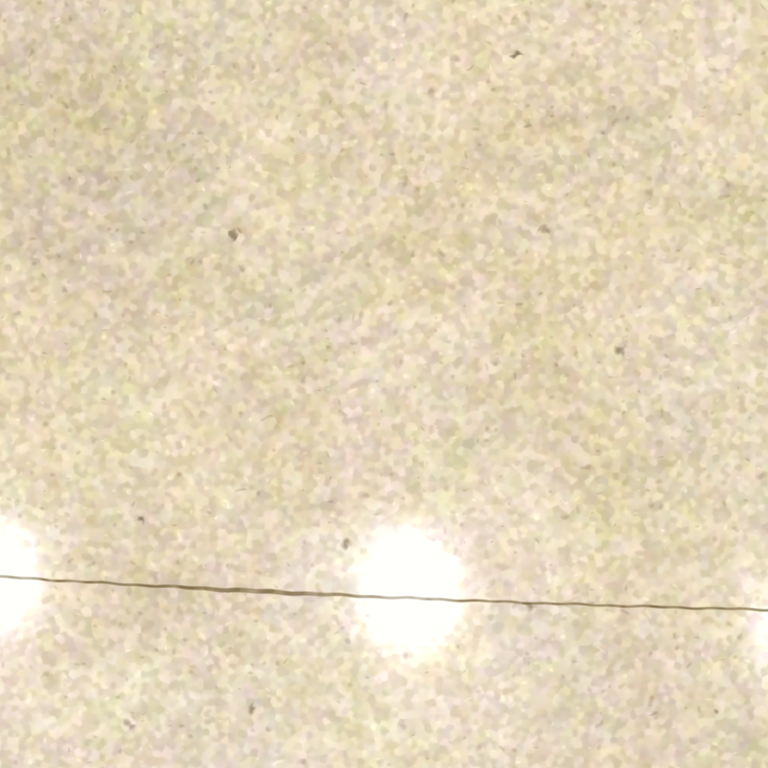
Write a WebGL 1 fragment shader that draws this texture.

```glsl
precision highp float;
// Polished cream stone floor with a thin dark seam and reflected lamps.
// Mottling is smooth cellular noise at several scales; flecks and pits are
// scattered one per grid cell, and the lamps are soft elliptical glows.

uniform vec2 u_resolution;

#define STONE_COLOR vec3(0.895, 0.838, 0.716)
#define SEAM_COLOR vec3(0.50, 0.43, 0.29)
#define PIT_COLOR vec3(0.52, 0.46, 0.36)
#define GRAIN_SCALE 125.0
#define GRAIN_CONTRAST 0.13
#define TINT_CONTRAST 0.15
#define CLOUD_CONTRAST 0.05
#define FLECK_SCALE 62.0
#define PIT_SCALE 8.0
#define LAMP_SIZE vec2(0.054, 0.066)
#define SEAM_WIDTH 0.0016

vec3 hash3(vec2 cell) {
  vec3 h = vec3(dot(cell, vec2(127.1, 311.7)),
                dot(cell, vec2(269.5, 183.3)),
                dot(cell, vec2(419.2, 371.9)));
  return fract(sin(h) * 43758.5);
}

// Random triples at jittered cell points, blended by distance; about -0.5 to 0.5.
vec3 cellBlend(vec2 p) {
  vec2 cell = floor(p);
  vec3 sum = vec3(0.0);
  float total = 0.0;
  for (int j = -1; j <= 1; j++) {
    for (int i = -1; i <= 1; i++) {
      vec2 id = cell + vec2(float(i), float(j));
      vec2 offset = id + hash3(id + 17.0).xy - p;
      float weight = exp(-5.0 * dot(offset, offset));
      sum += weight * (hash3(id) - 0.5);
      total += weight;
    }
  }
  return sum / total;
}

// One soft spot in a share of the cells: x is coverage, y a random value.
vec2 spots(vec2 p, float share, float radius, float blur) {
  vec2 id = floor(p);
  vec3 rnd = hash3(id + 53.0);
  vec3 shape = hash3(id + 91.0);
  vec2 offset = fract(p) - mix(vec2(0.3), vec2(0.7), rnd.xy);
  offset.y *= mix(0.7, 1.5, shape.x);
  float size = radius * mix(0.6, 1.2, shape.y);
  float cover = 1.0 - smoothstep(size - blur, size + blur, length(offset));
  return vec2(cover * step(rnd.z, share), shape.z);
}

float lamp(vec2 uv, vec2 center, float power) {
  float d = length((uv - center) / LAMP_SIZE);
  return power * (0.85 * exp(-d * d) + 0.19 * exp(-0.75 * d));
}

vec3 stone(vec2 uv, float pixel) {
  vec3 fine = cellBlend(uv * GRAIN_SCALE);
  vec3 medium = cellBlend(uv * GRAIN_SCALE * 0.45 + 31.0);
  vec3 cloud = cellBlend(uv * 9.0 + 7.0);
  vec3 color = STONE_COLOR;

  // Light and dark grain over broad clouds, dimmer toward the upper left.
  color += GRAIN_CONTRAST * (fine.x + 0.4 * medium.x) + CLOUD_CONTRAST * cloud.x;
  color -= 0.035 * (1.0 - smoothstep(0.0, 0.5, uv.x)) * smoothstep(0.2, 0.9, uv.y);

  // Yellow to lilac and green to rose tints, cooler below the seam.
  float lilac = 0.4 * fine.y + 0.6 * medium.y + 0.4 * cloud.y;
  float rose = 0.3 * fine.z + 0.5 * medium.z + 0.3 * cloud.z;
  color += TINT_CONTRAST * (lilac * vec3(0.05, -0.05, 0.75)
                          + rose * vec3(0.25, -0.22, 0.05));
  color.b += 0.025 * (1.0 - smoothstep(0.1, 0.45, uv.y));

  // Small pale and dark flecks.
  vec2 fleck = spots(uv * FLECK_SCALE + 0.8 * medium.xy, 0.28, 0.19, 0.13);
  color += fleck.x * mix(vec3(-0.08, -0.085, -0.09), vec3(0.06, 0.06, 0.05),
                         step(0.5, fleck.y));

  // Rare pits with ragged rims.
  float rim = 0.018 + pixel * PIT_SCALE;
  vec2 pit = spots(uv * PIT_SCALE + 0.06 * fine.xy, 0.14, 0.042, rim);
  return mix(color, PIT_COLOR, pit.x * mix(0.45, 0.9, pit.y));
}

void main() {
  vec2 uv = gl_FragCoord.xy / u_resolution;
  float pixel = 1.0 / min(u_resolution.x, u_resolution.y);
  vec3 color = stone(uv, pixel);

  // Reflected lamps, one whole and two cut by the edges.
  float glow = lamp(uv, vec2(0.532, 0.232), 1.0)
             + lamp(uv, vec2(-0.01, 0.25), 0.85)
             + lamp(uv, vec2(1.03, 0.18), 0.4);
  color = min(color + glow * vec3(0.55, 0.62, 0.78), vec3(1.0, 1.0, 0.985));

  // Slightly sagging seam, thickest left of the middle, washed out by glare.
  float seamY = mix(0.249, 0.206, uv.x) - 0.02 * uv.x * (1.0 - uv.x);
  seamY += 0.0005 * (sin(uv.x * 61.0) + sin(uv.x * 143.0 + 1.0));
  float bulge = exp(-pow((uv.x - 0.34) / 0.1, 2.0));
  float halfWidth = SEAM_WIDTH * (1.0 + 0.9 * bulge);
  float soft = 0.0009 + 0.5 * pixel;
  float seam = 1.0 - smoothstep(halfWidth - soft, halfWidth + soft, abs(uv.y - seamY));
  float wear = 0.78 + 0.45 * cellBlend(uv * vec2(90.0, 40.0) + 5.0).x;
  float glare = 1.0 - 0.45 * min(glow, 1.0);
  color = mix(color, SEAM_COLOR, clamp(seam * wear * glare, 0.0, 1.0));

  gl_FragColor = vec4(color, 1.0);
}
```
